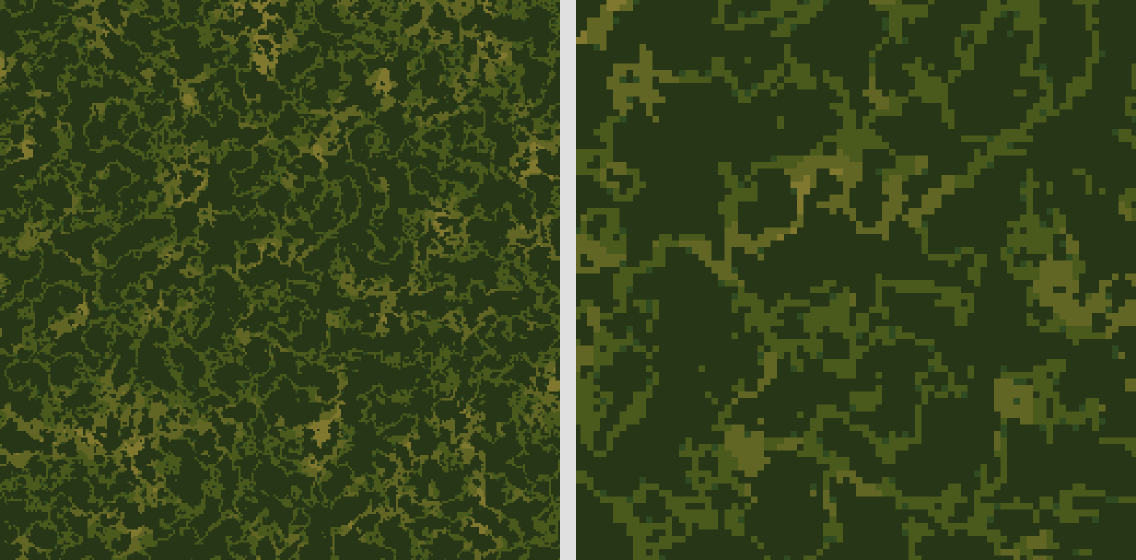
Left: the whole. Right: its middle third, enlarged.
Give the GLSL for this texture, as a Shadertoy shader.

```glsl
// Pixelated woodland camouflage: ragged moss webs with olive and gold patches on dark green.

// Random unit gradient for a lattice point
vec2 gradientAt(vec2 cell) {
    vec3 h = fract(cell.xyx * vec3(0.1031, 0.1030, 0.0973));
    h += dot(h, h.yzx + 33.33);
    float angle = 6.28318 * fract((h.x + h.y) * h.z);
    return vec2(cos(angle), sin(angle));
}

float gradientNoise(vec2 p) {
    vec2 i = floor(p), f = fract(p);
    vec2 u = f * f * f * (f * (f * 6.0 - 15.0) + 10.0);
    float a = dot(gradientAt(i), f);
    float b = dot(gradientAt(i + vec2(1, 0)), f - vec2(1, 0));
    float c = dot(gradientAt(i + vec2(0, 1)), f - vec2(0, 1));
    float d = dot(gradientAt(i + vec2(1, 1)), f - vec2(1, 1));
    return mix(mix(a, b, u.x), mix(c, d, u.x), u.y);
}

// Four octaves, each turned so the lattices do not line up
float fractalNoise(vec2 p) {
    float sum = 0.0, amplitude = 1.0;
    for (int octave = 0; octave < 4; octave++) {
        sum += amplitude * gradientNoise(p);
        p = mat2(1.6, 1.2, -1.2, 1.6) * p + 17.3;
        amplitude *= 0.6;
    }
    return sum;
}

vec3 camouflage(vec2 uv) {
    // Snap to square blocks
    vec2 p = (floor(uv * 256.0) + 0.5) / 256.0;

    // The web follows the zero contours of the noise; patches tint and widen it
    float patches = fractalNoise(p * 8.0 + 61.7);
    float web = abs(fractalNoise(p * 16.0 + 5.2)) - 0.08 * patches;

    vec3 forest = vec3(0.15, 0.21, 0.09);
    vec3 fern = vec3(0.19, 0.29, 0.13);
    vec3 moss = vec3(0.29, 0.35, 0.11);
    vec3 olive = vec3(0.38, 0.40, 0.14);
    vec3 gold = vec3(0.50, 0.47, 0.18);

    vec3 leaf = patches > 0.47 ? gold : patches > 0.15 ? olive : moss;
    return web < 0.116 ? leaf : web < 0.123 ? fern : forest;
}

void mainImage(out vec4 fragColor, in vec2 fragCoord) {
    // Average four samples to smooth block edges
    vec3 color = vec3(0.0);
    for (int s = 0; s < 4; s++) {
        vec2 offset = vec2(s % 2, s / 2) * 0.5 - 0.25;
        color += camouflage((fragCoord + offset) / iResolution.y);
    }
    fragColor = vec4(color / 4.0, 1.0);
}
```
